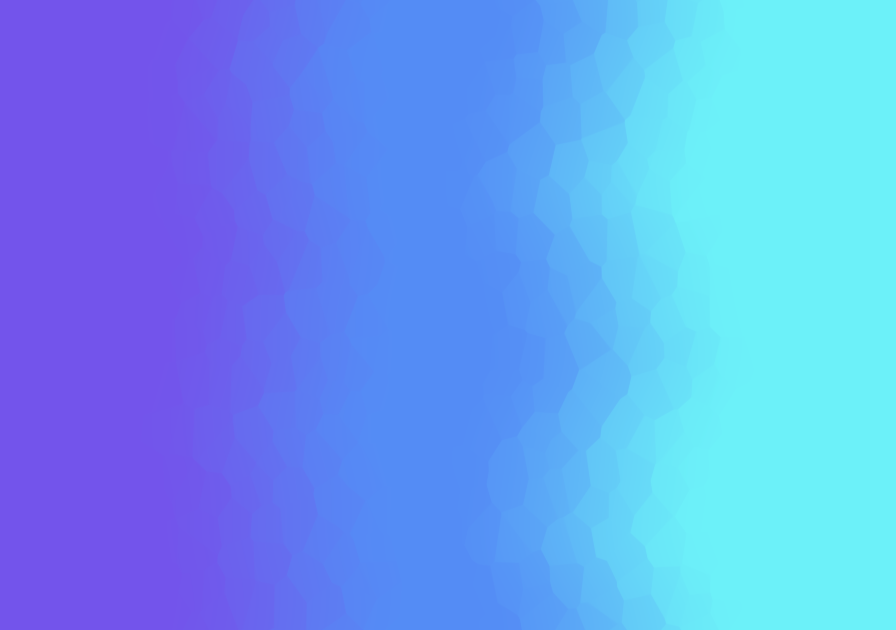
A Shadertoy shader for this background:

```glsl
const vec3 PURPLE = vec3(0.450, 0.330, 0.920);
const vec3 BLUE = vec3(0.330, 0.550, 0.962);
const vec3 CYAN = vec3(0.425, 0.947, 0.975);
const vec2 BLUE_RAMP = vec2(0.17, 0.45);   // start and end across the width
const vec2 CYAN_RAMP = vec2(0.52, 0.82);
const vec2 CELLS = vec2(22.0, 17.0);       // facets per canvas height
const float FACET_SHARPNESS = 70.0;
const float FACET_AMOUNT = 0.60;           // 0 is a smooth ramp, 1 is flat facets
const float FACET_JITTER = 0.018;
const float WAVE_RATE = 1.92;              // waves per canvas height
const float BLUE_WAVE = 0.010;
const float CYAN_WAVE = 0.022;
const float TAU = 6.2831853;

vec2 hash2(vec2 p) {
    vec2 q = vec2(dot(p, vec2(127.1, 311.7)), dot(p, vec2(269.5, 183.3)));
    return fract(sin(q) * 43758.5453);
}

// Three-colour ramp whose two transitions meander with height
vec3 gradient(vec2 uv) {
    float depth = 1.0 - uv.y;
    float ripple = 0.004 * sin(TAU * 5.3 * depth + 1.0);
    float blueShift = BLUE_WAVE * cos(TAU * WAVE_RATE * (depth - 0.42)) + ripple;
    float cyanShift = CYAN_WAVE * cos(TAU * WAVE_RATE * (depth - 0.02)) + ripple;
    float toBlue = smoothstep(BLUE_RAMP.x, BLUE_RAMP.y, uv.x - blueShift);
    float toCyan = smoothstep(CYAN_RAMP.x, CYAN_RAMP.y, uv.x - cyanShift);
    return mix(mix(PURPLE, BLUE, toBlue), CYAN, toCyan);
}

// Sample point of the nearest facet, blended softly across its borders
vec2 facetPoint(vec2 p) {
    vec2 grid = p * CELLS;
    vec2 base = floor(grid);
    vec2 sum = vec2(0.0);
    float total = 0.0;
    for (int j = -1; j <= 1; j++) {
        for (int i = -1; i <= 1; i++) {
            vec2 cell = base + vec2(i, j);
            vec2 seed = cell + hash2(cell);
            float weight = exp(-FACET_SHARPNESS * distance(grid, seed));
            float jitter = FACET_JITTER * (hash2(cell + 57.0).x - 0.5);
            sum += weight * (seed / CELLS + vec2(jitter, 0.0));
            total += weight;
        }
    }
    return sum / total;
}

void mainImage(out vec4 fragColor, in vec2 fragCoord) {
    vec2 p = fragCoord / iResolution.y;
    vec2 samplePoint = mix(p, facetPoint(p), FACET_AMOUNT);
    float aspect = iResolution.x / iResolution.y;
    fragColor = vec4(gradient(samplePoint / vec2(aspect, 1.0)), 1.0);
}
```
